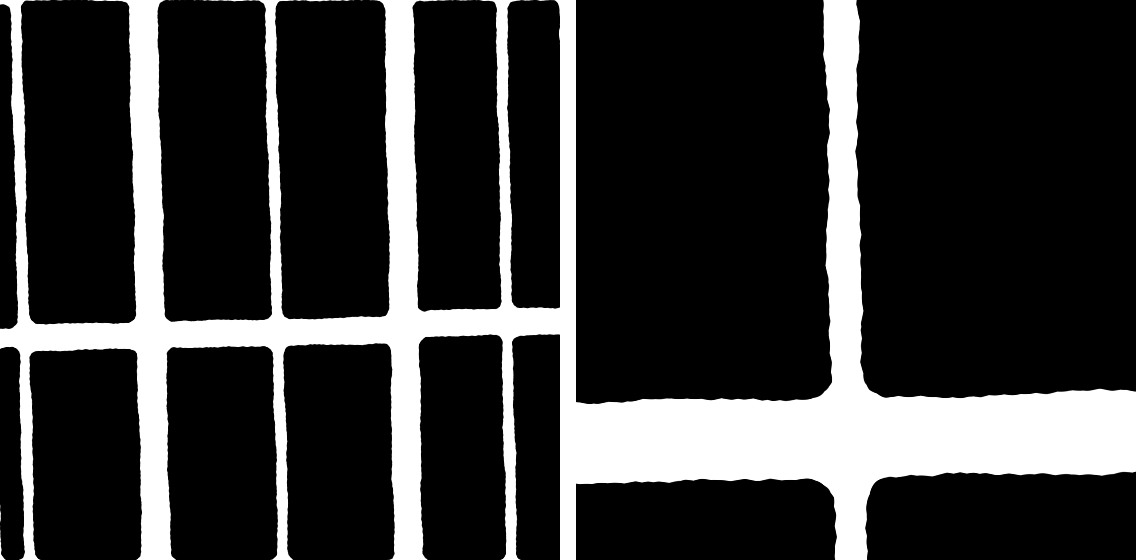
Left: the whole. Right: its middle third, enlarged.
Write a WebGL 2 fragment shader that draws this pattern.

```glsl
#version 300 es
precision highp float;
// Black upright panels in two rows, parted by white bars: thin and wide in turn.
// Each panel is a rounded box between leaning bars; layered sines and
// cellular noise roughen its edges.
uniform vec2 u_resolution;
out vec4 fragColor;

const vec3 PANEL_BLACK = vec3(0.0);
const vec3 BAR_WHITE = vec3(1.0);
const int COLUMNS = 6;
const float THIN_HALF = 0.0098;
const float WIDE_HALF = 0.0257;
const float CORNER_RADIUS = 0.015;

vec2 hash2(vec2 p) {
  vec2 q = vec2(dot(p, vec2(127.1, 311.7)), dot(p, vec2(269.5, 183.3)));
  return fract(sin(q) * 43758.5);
}

// Distance to the nearest scattered point, in cell widths
float cellular(vec2 p) {
  vec2 cell = floor(p);
  float nearest = 2.0;
  for (int y = -1; y <= 1; y++) {
    for (int x = -1; x <= 1; x++) {
      vec2 c = cell + vec2(x, y);
      nearest = min(nearest, length(c + hash2(c) - p));
    }
  }
  return nearest;
}

// Slow, hand-cut waver along one axis
float waver(float t, float phase) {
  return 0.0011 * sin(t * 19.0 + phase)
       + 0.0008 * sin(t * 47.0 + phase * 2.3)
       + 0.0005 * sin(t * 113.0 + phase * 3.7);
}

// Centre of an upright bar at height y; spacing tightens to the right
float barCentre(float index, float y) {
  float squeeze = 0.043 * pow(max(index - 3.0, 0.0), 1.7);
  float leftMargin = 0.15 * step(index, -0.5);
  float lean = 0.025 - 0.007 * step(2.5, index);
  return 0.0405 + 0.2267 * index - squeeze + leftMargin + lean * (0.5 - y);
}

float barHalfWidth(float index) {
  return mix(THIN_HALF, WIDE_HALF, mod(index, 2.0));
}

// Height of the cross bar, which climbs with a small step
float crossBarCentre(float x) {
  return 0.396 + 0.021 * x + 0.010 * smoothstep(0.70, 0.78, x);
}

float roundedBox(vec2 p, vec2 halfSize, float radius) {
  vec2 q = abs(p) - halfSize + radius;
  return length(max(q, 0.0)) + min(max(q.x, q.y), 0.0) - radius;
}

// Signed distance to one panel; row 0 is the lower one
float panel(vec2 p, float column, float row) {
  vec2 phase = hash2(vec2(column, row) + 3.0) * 6.283;
  float left = barCentre(column - 1.0, p.y) + barHalfWidth(column - 1.0);
  float right = barCentre(column, p.y) - barHalfWidth(column);
  left += waver(p.y, phase.x);
  right += waver(p.y, phase.y + 1.7);

  float first = step(column, 0.5);
  float crossHalf = mix(0.0237, 0.016, first);
  float cross = crossBarCentre(p.x) + waver(p.x, phase.y) * 0.7;
  float bottom = mix(-0.001, cross + crossHalf, row);
  float top = mix(cross - crossHalf, 0.999 - 0.007 * first, row);
  top += row * waver(p.x, phase.x) * 0.6;

  vec2 low = vec2(left, bottom);
  vec2 high = vec2(right, top);
  return roundedBox(p - 0.5 * (low + high), 0.5 * (high - low), CORNER_RADIUS);
}

void main() {
  vec2 uv = gl_FragCoord.xy / u_resolution;
  float pixel = 1.0 / min(u_resolution.x, u_resolution.y);

  // Nearest panel over both rows
  float dist = 1.0;
  for (int column = 0; column < COLUMNS; column++) {
    for (int row = 0; row < 2; row++) {
      dist = min(dist, panel(uv, float(column), float(row)));
    }
  }

  // Fine nicks along the edges
  dist += 0.0018 * (cellular(uv * 110.0) - 0.5);

  float ink = 1.0 - smoothstep(-0.6 * pixel, 0.6 * pixel, dist);
  fragColor = vec4(mix(BAR_WHITE, PANEL_BLACK, ink), 1.0);
}
```
